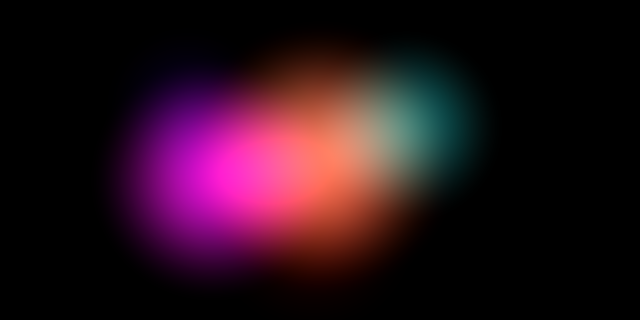
Reproduce this background procedurally as a Shadertoy shader.

```glsl
// Soft magenta, coral and teal lights blending on black.

// Round light fading smoothly to zero, with its own reach per colour channel.
vec3 glow(vec2 p, vec2 centre, vec3 reach, vec3 colour) {
    return colour * (1.0 - smoothstep(vec3(0.0), reach, vec3(length(p - centre))));
}

void mainImage(out vec4 fragColor, in vec2 fragCoord) {
    // Centred coordinates, one unit per canvas height
    vec2 p = (fragCoord - 0.5 * iResolution.xy) / iResolution.y;

    // Main lights
    vec3 light = glow(p, vec2(-0.336, -0.06), vec3(0.39, 0.32, 0.39), vec3(0.83, 0.06, 0.80));
    light += glow(p, vec2(0.003, 0.005), vec3(0.44, 0.41, 0.38), vec3(0.98, 0.48, 0.36));
    light += glow(p, vec2(0.271, 0.104), vec3(0.31), vec3(0.06, 0.43, 0.43));

    // Faint red below and violet above
    light += glow(p, vec2(-0.02, -0.216), vec3(0.34), vec3(0.13, 0.0, 0.0));
    light += glow(p, vec2(-0.414, 0.161), vec3(0.27), vec3(0.03, 0.0, 0.13));

    fragColor = vec4(min(light, 1.0), 1.0);
}
```
